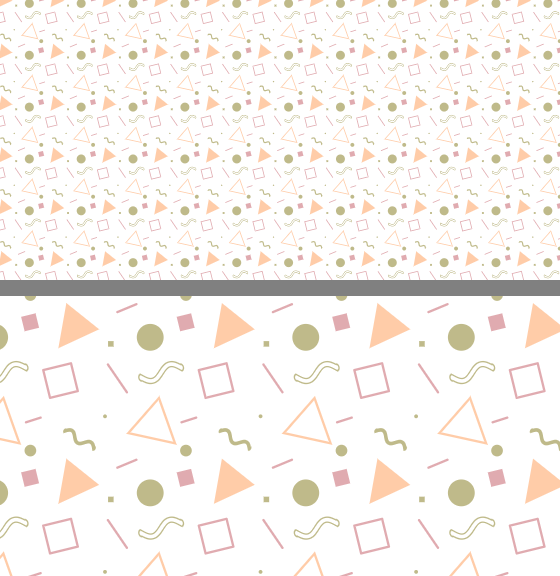
Top: the whole. Bottom: its middle third, enlarged.
This pattern is drawn by a Shadertoy shader. Its source:

```glsl
// Pastel confetti: triangles, squares, discs, dashes and squiggles on white.
// Each shape is a signed distance measured to its nearest copy on a square
// lattice, so the whole motif repeats without seams.

#define HEIGHT 576.0                // canvas height in design units
#define ROWS 5.4                    // repeats down the canvas
#define ORIGIN vec2(384.0, 192.0)   // motif origin, from the top left
#define STROKE 0.8                  // half width of outlines and dashes
#define SQUIGGLE 1.25               // half width of the solid squiggle
#define TILT -0.24                  // lean of the squares
#define PAPER vec3(1.0)
#define PEACH vec3(1.0, 0.80, 0.66)
#define OLIVE vec3(0.75, 0.73, 0.54)
#define ROSE vec3(0.88, 0.67, 0.69)

const float TILE = HEIGHT / ROWS;

// Offset from the nearest lattice copy of a centre
vec2 around(vec2 p, vec2 center) {
    vec2 q = p - center;
    return q - TILE * floor(q / TILE + 0.5);
}

// Coordinates along and across an axis at the given angle
vec2 turn(vec2 q, float angle) {
    vec2 axis = vec2(cos(angle), sin(angle));
    return vec2(dot(q, axis), dot(q, vec2(-axis.y, axis.x)));
}

float square(vec2 q, float halfSide) {
    vec2 d = abs(q) - halfSide;
    return length(max(d, 0.0)) + min(max(d.x, d.y), 0.0);
}

float edge(vec2 q, vec2 a, vec2 b) {
    return dot(q - a, normalize(vec2(b.y - a.y, a.x - b.x)));
}

float triangle(vec2 q, vec2 a, vec2 b, vec2 c) {
    return max(edge(q, a, b), max(edge(q, b, c), edge(q, c, a)));
}

// Dash centred on the origin, reaching to +tip and -tip
float dash(vec2 q, vec2 tip) {
    float t = clamp(dot(q, tip) / dot(tip, tip), -1.0, 1.0);
    return length(q - tip * t) - STROKE;
}

// Distance to a cosine wave, with the slope correcting the vertical gap
float wave(vec2 q, float halfLength, float amplitude, float sweep, float phase) {
    float x = clamp(q.x, -halfLength, halfLength);
    float k = sweep / halfLength;
    float slope = amplitude * k * sin(k * x + phase);
    float gap = q.y - amplitude * cos(k * x + phase);
    return length(vec2(q.x - x, gap / sqrt(1.0 + slope * slope)));
}

float outline(float d, float halfWidth) {
    return abs(d) - halfWidth;
}

void mainImage(out vec4 fragColor, in vec2 fragCoord) {
    float pixel = HEIGHT / iResolution.y;
    vec2 p = vec2(fragCoord.x, iResolution.y - fragCoord.y) * pixel - ORIGIN;

    // Peach triangles: one solid, one outlined
    float peach = triangle(around(p, vec2(51.0, 128.0)),
        vec2(-5.5, -16.5), vec2(17.0, 1.5), vec2(-11.0, 14.5));
    float hollow = triangle(around(p, vec2(106.0, 88.0)),
        vec2(3.0, -18.0), vec2(14.0, 13.0), vec2(-18.0, 6.0));
    peach = min(peach, outline(hollow, STROKE));

    // Olive discs and specks
    float olive = length(around(p, vec2(103.0, 135.0))) - 9.2;
    olive = min(olive, length(around(p, vec2(127.5, 106.0))) - 4.0);
    olive = min(olive, square(around(p, vec2(76.0, 139.5)), 1.9));
    olive = min(olive, length(around(p, vec2(72.0, 82.5))) - 1.3);

    // Olive squiggles: one solid, one drawn as a hollow band
    vec2 q = turn(around(p, vec2(54.5, 98.5)), 0.55);
    olive = min(olive, wave(q, 11.5, 2.6, 4.71, 0.0) - SQUIGGLE);
    q = turn(around(p, vec2(110.5, 52.5)), -0.25);
    float band = wave(q, 14.0, 4.0, 3.14, 1.57) - 1.7;
    olive = min(olive, outline(band, 0.45));

    // Rose squares and dashes
    float rose = square(turn(around(p, vec2(127.3, 124.7)), TILT), 5.1);
    float frame = square(turn(around(p, vec2(41.5, 58.0)), TILT), 9.8);
    rose = min(rose, outline(frame, STROKE));
    rose = min(rose, dash(around(p, vec2(80.5, 56.5)), vec2(6.5, 9.5)));
    rose = min(rose, dash(around(p, vec2(87.0, 115.0)), vec2(6.5, -2.7)));
    rose = min(rose, dash(around(p, vec2(129.5, 85.0)), vec2(5.0, -1.6)));

    // Paint with edges softened over one pixel
    vec3 color = PAPER;
    color = mix(color, PEACH, clamp(0.5 - peach / pixel, 0.0, 1.0));
    color = mix(color, OLIVE, clamp(0.5 - olive / pixel, 0.0, 1.0));
    color = mix(color, ROSE, clamp(0.5 - rose / pixel, 0.0, 1.0));
    fragColor = vec4(color, 1.0);
}
```
